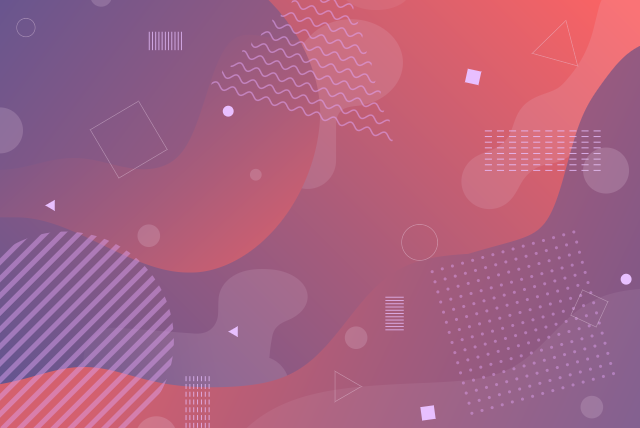
This background is drawn by a Shadertoy shader. Its source:

```glsl
// Flowing gradient waves in purple and coral, scattered with small geometric ornaments.
#define GRID 512. // canvas height in design units, y down
#define COOL vec3(.37, .33, .57)
#define MIDTONE vec3(.66, .36, .48)
#define WARM vec3(.99, .39, .39)
#define LILAC vec3(.91, .75, 1.)
#define ORCHID vec3(.87, .63, .94)
#define PALE vec3(.92, .82, .9)
#define BLOB_ALPHA .14
#define DISC_ALPHA .2
#define PATTERN_ALPHA .47
#define TAU 6.28319
float unit; // design units per pixel

vec3 ramp(float t) {
  t = clamp(t, 0., 1.) * 2.;
  return t < 1. ? mix(COOL, MIDTONE, t) : mix(MIDTONE, WARM, t - 1.);
}
float fill(float d) { return clamp(.5 - d / unit, 0., 1.); }
float stroke(float d) { return fill(abs(d) - .35); }
// Coverage of a field that is not a true distance
float area(float d) {
  return clamp(.5 - d / max(length(vec2(dFdx(d), dFdy(d))), 1e-4), 0., 1.);
}
float descend(float x, float centre, float width) { return 1. / (1. + exp((x - centre) / width)); }
float merge(float a, float b, float k) {
  float h = max(k - abs(a - b), 0.);
  return min(a, b) - h * h * .25 / k;
}
float disc(vec2 p, float x, float y, float r) { return length(p - vec2(x, y)) - r; }
float ellipse(vec2 p, vec2 c, vec2 r) { return (length((p - c) / r) - 1.) * min(r.x, r.y); }
float capsule(vec2 p, vec2 a, vec2 b, float r) {
  p -= a;
  b -= a;
  return length(p - b * clamp(dot(p, b) / dot(b, b), 0., 1.)) - r;
}
// Regular polygon: s holds centre, circumradius and angle of one corner
float polygon(vec2 p, vec4 s, float sides) {
  vec2 q = p - s.xy;
  float sector = TAU / sides, a = mod(atan(q.y, q.x) - s.w, sector) - sector * .5;
  return length(q) * cos(a) - s.z * cos(sector * .5);
}
// Grid of dashes within a box
float dashes(vec2 p, vec2 corner, vec2 size, vec2 period, vec2 dash) {
  p -= corner;
  vec2 q = abs(mod(p - dash * .5 + period * .5, period) - period * .5) - dash * .5;
  vec2 box = abs(p - size * .5) - size * .5 - 1.;
  return fill(q.x) * fill(q.y) * fill(max(box.x, box.y));
}
// Rows of wavy lines that shorten towards the top
float wavyRows(vec2 p) {
  p -= vec2(253, 100);
  float s = dot(p, vec2(.958, .286)), phase = s * TAU / 21.;
  float t = dot(p, vec2(.286, -.958)) - 3.5 * sin(phase);
  float row = clamp(floor(t / 15. + .5), 0., 10.);
  float d = abs(t - row * 15.) / length(vec2(1., 1.05 * cos(phase)));
  return fill(d - .9) * fill(max(8. * row - s, s - 227. + 10. * row));
}
float dotGrid(vec2 p) {
  p = mat2(.963, .27, -.27, .963) * (p - vec2(517, 325)) / 12.57;
  return fill(length(p - clamp(floor(p + .5), 0., 14.)) * 12.57 - 1.8);
}

vec3 waves(vec2 p) {
  float x = p.x, y = p.y;
  vec3 col = ramp(.4 + .0008 * (x - y));
  // Translucent blobs behind the waves
  float top = merge(ellipse(p, vec2(420, 75), vec2(62, 52)), capsule(p, vec2(368, 100), vec2(368, 192), 34.), 25.);
  float right = merge(disc(p, 585., 217., 33.), capsule(p, vec2(590, 214), vec2(660, 150), 24.), 15.);
  right = merge(right, disc(p, 655., 155., 40.), 15.);
  right = merge(right, capsule(p, vec2(660, 152), vec2(740, 90), 32.), 15.);
  right = merge(right, capsule(p, vec2(740, 100), vec2(760, 20), 45.), 30.);
  float low = merge(ellipse(p, vec2(318, 355), vec2(50, 33)), capsule(p, vec2(298, 364), vec2(288, 420), 34.), 15.);
  low = merge(low, capsule(p, vec2(138, 430), vec2(270, 440), 38.), 25.);
  low = min(low, disc(p, 310., 462., 36.));
  float blobs = max(area(top), area(right));
  blobs = max(blobs, area(low) * mix(.35, 1., smoothstep(100., 280., x)));
  blobs = max(blobs, .6 * area(ellipse(p, vec2(450, -10), vec2(40, 22))));
  col = mix(col, PALE, BLOB_ALPHA * blobs);
  // Rounded upper-left wave, with a cooler wave inside it
  float lift = 66. * (1. - smoothstep(20., 225., x));
  float lean = .0006 * pow(max(135. - y, 0.), 2.);
  vec2 q = pow(vec2(max(x - 230. + lean, 0.) / 153., abs(y + lift - 135.) / 191.), vec2(1.85));
  float body = area((pow(q.x + q.y, 1. / 1.85) - 1.) * 170.);
  float inner = area(y - 41. - 155. * descend(x, 247., 13.) - 7. * cos(x / 28.));
  vec3 bodyCol = ramp(.00115 * x + .00125 * y - .03);
  bodyCol = mix(bodyCol, ramp(.07 + .0008 * x + .0006 * y), inner);
  col = mix(col, bodyCol, body);
  // Lower-right wave and its pale foreground swell
  float crest = 102. + 145. * descend(x, 678., 11.) + 55. * descend(x, 728., 15.) + 163. * descend(x, 415., 32.)
    - 26. * exp(-pow(abs(x - 100.) / 80., 2.)) - .25 * max(x - 560., 0.);
  col = mix(col, ramp(min(.76, 1.04 - .00085 * x - .0004 * y)), area(crest - y));
  float swell = 343. + 114. * descend(x, 660., 28.) + 55. * exp((295. - x) / 60.);
  return mix(col, PALE, .08 * area(swell - y));
}

void mainImage(out vec4 fragColor, in vec2 fragCoord) {
  unit = GRID / iResolution.y;
  vec2 p = vec2(fragCoord.x, iResolution.y - fragCoord.y) * unit;
  vec3 col = waves(p);
  // Striped disc, wavy rows and dot grid
  float stripe = abs(mod((p.x + p.y) * .7071, 14.3) - 7.15) - 3.;
  float pattern = fill(stripe) * fill(disc(p, 78., 407., 130.));
  pattern = max(pattern, max(wavyRows(p) * 1.2, dotGrid(p)));
  col = mix(col, ORCHID, PATTERN_ALPHA * pattern);
  // Dash and bar groups
  float bars = dashes(p, vec2(178, 38), vec2(39.5, 22), vec2(3.85, 100), vec2(1.1, 22))
    + dashes(p, vec2(461, 355), vec2(22, 40), vec2(100, 3.9), vec2(22, 1.1))
    + dashes(p, vec2(222, 450), vec2(29, 70), vec2(4.6, 9.3), vec2(1.1, 6))
    + dashes(p, vec2(580, 156), vec2(138.5, 48.5), vec2(14.45, 6.75), vec2(8.5, 1.2));
  col = mix(col, LILAC, .8 * bars);
  // Translucent discs: centre and radius
  vec3 discs[8] = vec3[8](vec3(0, 156, 27.5), vec3(121, -5, 13), vec3(178, 282, 13.5), vec3(306, 209, 7),
    vec3(426, 404, 13.5), vec3(725, 204, 27.5), vec3(708, 487, 13.5), vec3(187, 523, 25));
  for (int i = 0; i < 8; i++) col = mix(col, PALE, DISC_ALPHA * fill(length(p - discs[i].xy) - discs[i].z));
  // Solid and outlined shapes: two squares, then two triangles
  vec4 solids[4] = vec4[4](vec4(566, 92, 11.7, 1), vec4(512, 494, 11.5, .65),
    vec4(61.7, 245.7, 7.6, 1.05), vec4(280.7, 396.7, 7.5, 1.05));
  vec4 frames[4] = vec4[4](vec4(154, 167, 47.5, -1.32), vec4(705, 369, 23.6, -.35),
    vec4(668.3, 55.7, 32.5, -1.3), vec4(411.3, 462.3, 21, 0));
  float solid = fill(min(disc(p, 273., 133., 6.5), disc(p, 749., 334., 6.5)));
  float frame = max(stroke(disc(p, 31., 33., 11.)), stroke(disc(p, 502., 290., 21.5)));
  for (int i = 0; i < 4; i++) {
    float sides = i < 2 ? 4. : 3.;
    solid = max(solid, fill(polygon(p, solids[i], sides)));
    frame = max(frame, stroke(polygon(p, frames[i], sides)));
  }
  col = mix(col, PALE, .45 * frame);
  fragColor = vec4(mix(col, LILAC, solid), 1.);
}
```
